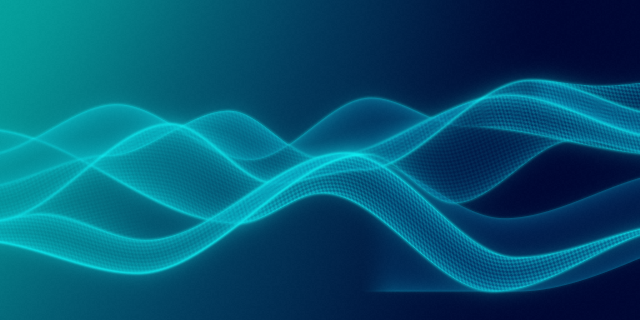
Give the GLSL for this background, as a WebGL 1 fragment shader.

```glsl
precision highp float;
uniform vec2 u_resolution;

const vec3 TEAL = vec3(0.02, 0.64, 0.62);
const vec3 DEEP = vec3(0.01, 0.25, 0.38);
const vec3 NAVY = vec3(0.0, 0.03, 0.20);
const vec3 SHEET_LEFT = vec3(0.02, 0.62, 0.68);
const vec3 SHEET_RIGHT = vec3(0.02, 0.36, 0.60);
const vec3 CYAN = vec3(0.05, 0.91, 0.93);
const float LINE_WIDTH = 0.005;
const float HALO_WIDTH = 0.022;
const float SHEEN_WIDTH = 0.045;
const float MESH_DENSITY = 88.0;
const float GRAIN = 0.012;
const float TAU = 6.28319;

float hash(vec2 p) {
  return fract(sin(dot(p, vec2(12.99, 78.23))) * 43758.5);
}

// Adds a smooth swing between two extrema; c holds height and slope.
void swing(inout vec2 c, float x, vec2 a, vec2 b) {
  float span = b.x - a.x;
  float t = clamp((x - a.x) / span, 0.0, 1.0);
  c += (b.y - a.y) * vec2(t * t * (3.0 - 2.0 * t), 6.0 * t * (1.0 - t) / span);
}

vec2 wave(float x, vec2 a, vec2 b, vec2 c) {
  vec2 w = vec2(a.y, 0.0);
  swing(w, x, a, b);
  swing(w, x, b, c);
  return w;
}

vec2 wave(float x, vec2 a, vec2 b, vec2 c, vec2 d, vec2 e, vec2 f) {
  vec2 w = wave(x, a, b, c);
  swing(w, x, c, d);
  swing(w, x, d, e);
  swing(w, x, e, f);
  return w;
}

float fade(float x, float start, float full) {
  return smoothstep(start, full, x);
}

float edgeDistance(float y, vec2 w) {
  return abs(y - w.x) * inversesqrt(1.0 + w.y * w.y);
}

float glowLine(float d) {
  float core = d / LINE_WIDTH;
  return 0.65 * exp(-core * core) + 0.35 * exp(-d / HALO_WIDTH);
}

// Translucent sheet between two waves; look = opacity, mesh, edge a, edge b.
void ribbon(inout vec3 col, vec2 p, vec2 a, vec2 b, float shown, vec4 look) {
  float pixel = 1.0 / u_resolution.y;
  float inset = min(p.y - min(a.x, b.x), max(a.x, b.x) - p.y);
  float inside = clamp(inset / pixel + 0.5, 0.0, 1.0) * shown;
  float da = edgeDistance(p.y, a);
  float db = edgeDistance(p.y, b);
  float sheen = max(exp(-da / SHEEN_WIDTH), exp(-db / SHEEN_WIDTH));

  vec3 tint = mix(SHEET_LEFT, SHEET_RIGHT, fade(p.x, 0.2, 1.5));
  tint = mix(tint, CYAN, 0.45 * sheen * look.x);
  col = mix(col, tint, inside * look.x * (0.38 + 0.62 * sheen));

  // Dots run along the middle of the sheet.
  float slope = 0.5 * (a.y + b.y);
  float across = (p.y - 0.5 * (a.x + b.x)) * inversesqrt(1.0 + slope * slope);
  vec2 cell = cos(TAU * MESH_DENSITY * vec2(p.x + 0.3 * across, across));
  float dots = smoothstep(0.1, 0.9, 0.5 + 0.25 * (cell.x + cell.y));
  col = mix(col, CYAN, inside * look.y * dots * (0.35 + 0.65 * sheen));

  float lines = look.z * glowLine(da) + look.w * glowLine(db);
  col = mix(col, CYAN, clamp(lines * shown, 0.0, 1.0));
}

void main() {
  vec2 uv = gl_FragCoord.xy / u_resolution;
  vec2 p = vec2(2.0 * uv.x, uv.y);
  float x = p.x;

  // Backdrop
  float g = uv.x + 0.28 * (1.0 - uv.y) * (1.0 - uv.x);
  vec3 col = mix(TEAL, DEEP, smoothstep(-0.05, 0.55, g));
  col = mix(col, NAVY, smoothstep(0.40, 0.88, g));

  // Waves
  vec2 keel = wave(x, vec2(-0.05, 0.596), vec2(0.742, 0.302), vec2(1.008, 0.396),
                   vec2(1.542, 0.089), vec2(2.135, 0.292), vec2(2.6, 0.2));
  vec2 hills = wave(x, vec2(-0.05, 0.516), vec2(0.365, 0.674), vec2(0.781, 0.5),
                    vec2(1.159, 0.695), vec2(1.458, 0.604), vec2(2.083, 0.516));
  vec2 ridge = wave(x, vec2(-0.078, 0.411), vec2(0.339, 0.513), vec2(0.716, 0.654),
                    vec2(1.003, 0.505), vec2(1.589, 0.703), vec2(2.083, 0.57));
  vec2 crest = wave(x, vec2(-0.026, 0.307), vec2(0.534, 0.612), vec2(0.859, 0.427),
                    vec2(1.133, 0.469), vec2(1.659, 0.75), vec2(2.083, 0.641));
  vec2 arch = wave(x, vec2(-0.078, 0.302), vec2(0.13, 0.331), vec2(0.456, 0.25),
                   vec2(1.081, 0.521), vec2(1.615, 0.195), vec2(2.135, 0.302));
  vec2 sweep = wave(x, vec2(-0.078, 0.25), vec2(0.43, 0.146), vec2(1.146, 0.518),
                    vec2(1.419, 0.365), vec2(1.797, 0.562), vec2(2.083, 0.516));
  vec2 veil = wave(x, vec2(1.12, 0.505), vec2(1.576, 0.318), vec2(2.135, 0.466));
  vec2 hem = wave(x, vec2(1.2, 0.089), vec2(1.615, 0.089), vec2(2.448, 0.323));
  vec2 plume = wave(x, vec2(1.659, 0.75), vec2(1.875, 0.732), vec2(2.083, 0.745));

  // Sheets, back to front
  float right = fade(x, 1.12, 1.24);
  ribbon(col, p, veil, hem, right, vec4(0.45, 0.0, 0.15, 0.1));
  ribbon(col, p, hills, keel, 1.0 - fade(x, 0.5, 0.75), vec4(0.45, 0.0, 0.15, 0.5));
  ribbon(col, p, hills, ridge, 1.0 - fade(x, 1.3, 1.5), vec4(0.55, 0.0, 0.3, 0.15));
  ribbon(col, p, crest, arch, 1.0 - fade(x, 0.25, 0.55), vec4(0.3, 0.12, 0.1, 0.1));
  ribbon(col, p, ridge, sweep, right, vec4(0.4, 0.16, 0.3, 0.3));
  ribbon(col, p, hills, ridge, fade(x, 1.4, 1.6), vec4(0.4, 0.3, 0.4, 0.3));
  ribbon(col, p, plume, ridge, fade(x, 1.64, 1.72), vec4(0.5, 0.3, 0.25, 0.4));
  ribbon(col, p, crest, keel, fade(x, 0.22, 0.42) * (1.0 - fade(x, 0.72, 0.95)),
         vec4(0.5, 0.2, 0.4, 0.4));
  ribbon(col, p, ridge, crest, 1.0, vec4(0.5, 0.15, 0.25, 0.55));
  ribbon(col, p, arch, keel, fade(x, 0.6, 0.85), vec4(0.6, 0.4, 0.55, 0.5));
  ribbon(col, p, arch, sweep, 1.0 - fade(x, 1.08, 1.25), vec4(0.7, 0.22, 0.45, 0.8));

  col += GRAIN * (hash(floor(uv * vec2(512.0, 256.0))) - 0.5);
  gl_FragColor = vec4(clamp(col, 0.0, 1.0), 1.0);
}
```
